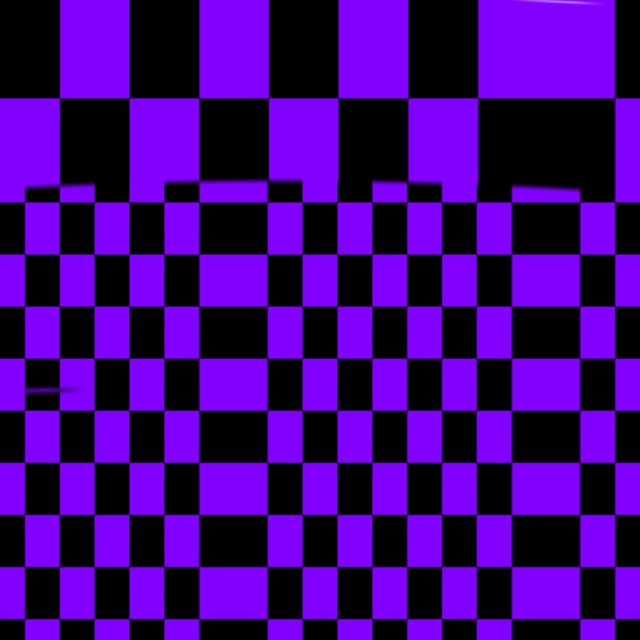
Give the GLSL for this pattern, as a three.js fragment shader.

```glsl
// Violet and black checkerboard in two scales, with a soft wavy seam and faint smudges.
varying vec2 vUv;

// Signed square wave: +1 in even cells, -1 in odd cells, smoothed at the edges.
float squareWave(float cell, float cellSize) {
  float edgeDistance = 0.5 - abs(mod(cell + 0.5, 2.0) - 1.0);
  return clamp(edgeDistance * cellSize / 0.0012, -1.0, 1.0);
}

// Columns: each period holds seven narrow cells and one of about double width.
float columns(float x, float period) {
  float t = fract(x / period);
  float cell = min(t / 0.11147, 7.0 + (t - 0.7803) / 0.2197);
  return squareWave(cell, 0.11147 * period);
}

// Violet coverage of one checker layer.
float checker(vec2 p, float period, float rowHeight) {
  float rows = squareWave(p.y / rowHeight, abs(rowHeight));
  return 0.5 + 0.5 * columns(p.x, period) * rows;
}

void main() {
  vec2 p = vUv;
  const float rowOrigin = 0.6836;

  // Small checks below, checks of twice the size above
  float fine = checker(p - vec2(-0.0698, rowOrigin), 0.4883, -0.08138);
  float coarse = checker(p - vec2(-0.0151, rowOrigin), 0.9766, 0.16276);

  // Blurred, gently arched seam between the two scales
  float arch = p.x - 0.443;
  float seam = 0.7174 - 0.0653 * arch * arch;
  float violetCover = mix(fine, coarse, smoothstep(-0.0065, 0.0065, p.y - seam));

  // Inverted smear that fades to the right
  float smearOffset = (p.y - 0.3905 - 0.02 * (p.x - 0.09)) / 0.0045;
  float smear = 0.6 * exp(-smearOffset * smearOffset);
  smear *= smoothstep(0.038, 0.040, p.x) * (1.0 - smoothstep(0.07, 0.148, p.x));
  violetCover = mix(violetCover, 1.0 - violetCover, smear);

  vec3 color = vec3(0.51, 0.0, 1.0) * violetCover;

  // Pale slanted glint along the top edge
  float glintOffset = (p.y - 1.0 + 0.05 * (p.x - 0.82)) / 0.0022;
  float glint = 0.45 * exp(-glintOffset * glintOffset);
  glint *= smoothstep(0.77, 0.87, p.x) * (1.0 - smoothstep(0.89, 0.955, p.x));
  color = mix(color, vec3(1.0), glint);

  gl_FragColor = vec4(color, 1.0);
}
```
